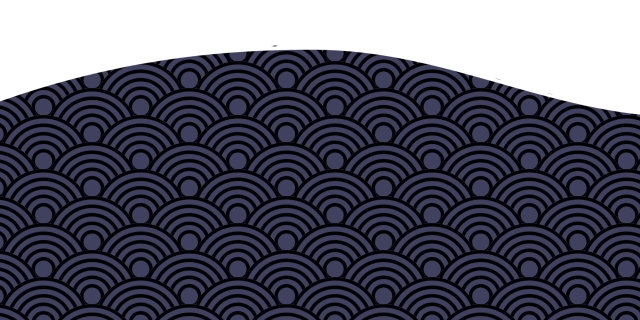
Reproduce this pattern procedurally as a WebGL 1 fragment shader.

```glsl
precision highp float;
// Overlapping wave scales: staggered rows of concentric rings, with each lower
// row painted over the one above, filling the area below a smooth hill crest.
// Lengths are in canvas heights; a few thin slivers float just above the crest.

#define COLUMN_PITCH 0.3036
#define ROW_PITCH 0.0844
#define FIRST_CENTER vec2(0.1362, 0.1589)
#define SCALE_RADIUS 0.1441
#define RING_PITCH 0.02656
#define LINE_WIDTH 0.0109
#define LAST_RING 4.0
#define CREST_PEAK vec2(0.977, 0.8445)
#define INK vec3(0.0, 0.0, 0.01)
#define INDIGO vec3(0.252, 0.25, 0.372)
#define PAPER vec3(1.0)

uniform vec2 u_resolution;

// Coverage of a shape from its signed distance, negative inside.
float cover(float dist) {
  float soft = 0.75 / u_resolution.y;
  return 1.0 - smoothstep(-soft, soft, dist);
}

// Ring lines counted inward from the rim, leaving a solid disc in the middle.
vec3 scaleColor(float depth) {
  float fromLine = depth - 0.5 * LINE_WIDTH;
  float ring = clamp(floor(fromLine / RING_PITCH + 0.5), 0.0, LAST_RING);
  float lineDist = abs(fromLine - ring * RING_PITCH) - 0.5 * LINE_WIDTH;
  return mix(INDIGO, INK, cover(lineDist));
}

// Paint the four rows that can reach this point, from top to bottom.
vec3 waveScales(vec2 p) {
  vec3 color = INK;
  float baseRow = floor((p.y - FIRST_CENTER.y) / ROW_PITCH);
  for (int i = 0; i < 4; i++) {
    float row = baseRow + 2.0 - float(i);
    vec2 offset = p - FIRST_CENTER - vec2(0.0, row * ROW_PITCH);
    offset.x -= 0.5 * COLUMN_PITCH * mod(row, 2.0);
    offset.x -= COLUMN_PITCH * floor(offset.x / COLUMN_PITCH + 0.5);
    float depth = SCALE_RADIUS - length(offset);
    color = mix(color, scaleColor(depth), cover(-depth));
  }
  return color;
}

// Crest height: a power curve left of the peak, a cosine slope to its right.
float crestHeight(float x) {
  float t = x - CREST_PEAK.x;
  float leftDrop = 0.1615 * pow(abs(t) / 0.9766, 2.15);
  float rightDrop = 0.1055 * (1.0 - cos(2.681 * t));
  return CREST_PEAK.y - (t < 0.0 ? leftDrop : rightDrop);
}

// Stray slivers that follow the crest and fade toward the right.
float slivers(float x, float above) {
  float amount = 0.0;
  for (int i = 0; i < 3; i++) {
    float n = float(i);
    float center = 0.859 + 0.86 * pow(0.5 * n, 0.3);
    float along = abs(x - center) / 0.009;
    float thickness = 0.0016 * (1.0 - along);
    float dist = max(abs(above - 0.0135 + 0.0015 * n) - thickness, (along - 1.0) * 0.009);
    amount = max(amount, cover(dist) * 0.9 / (1.0 + 2.5 * n));
  }
  return amount;
}

void main() {
  vec2 p = gl_FragCoord.xy / u_resolution.y;
  float above = p.y - crestHeight(p.x);
  vec3 sky = mix(PAPER, INK, slivers(p.x, above));
  vec3 color = mix(sky, waveScales(p), cover(above));
  gl_FragColor = vec4(color, 1.0);
}
```
